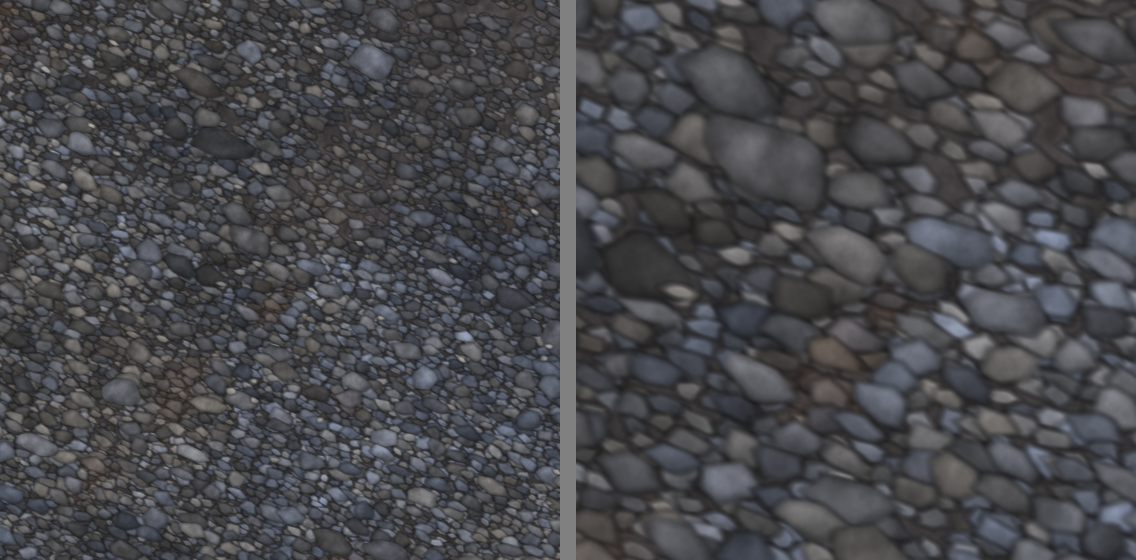
Left: the whole. Right: its middle third, enlarged.
Write a WebGL 2 fragment shader that draws this texture.

```glsl
#version 300 es
precision highp float;

#define TILT 0.42        // downhill slant of the stones, radians
#define STRETCH 1.6      // length of a stone over its height
#define SOFTNESS 0.0036  // width of a stone edge
#define SHADOW 0.0055    // reach of the contact shadow
#define TONE 0.335       // mean stone brightness
#define TONE_RANGE 0.20  // brightness spread between stones
#define WARM vec3(1.04, 1.00, 0.96)
#define COOL vec3(0.92, 0.99, 1.15)
#define SOIL vec3(0.235, 0.222, 0.225)
#define RUST vec3(0.31, 0.24, 0.20)
#define PALE vec3(0.60, 0.58, 0.57)

uniform vec2 u_resolution;
out vec4 fragColor;

const float TAU = 6.28319;
const int SIDES = 6;

vec4 hash4(vec2 p) {
  vec4 q = fract(p.xyxy * vec4(0.1031, 0.1030, 0.0973, 0.1099));
  q += dot(q, q.wzxy + 33.33);
  return fract((q.xxyz + q.yzzw) * q.zywx);
}

float noise(vec2 p) {
  vec2 i = floor(p), f = fract(p);
  f = f * f * (3.0 - 2.0 * f);
  float low = mix(hash4(i).x, hash4(i + vec2(1, 0)).x, f.x);
  float high = mix(hash4(i + vec2(0, 1)).x, hash4(i + vec2(1, 1)).x, f.x);
  return mix(low, high, f.y);
}

float fbm(vec2 p) {
  float sum = 0.0, gain = 0.533;
  for (int i = 0; i < 4; i++) {
    sum += gain * noise(p);
    p = mat2(1.6, 1.2, -1.2, 1.6) * p + 17.3;
    gain *= 0.5;
  }
  return sum;
}

mat2 slope() {
  float c = cos(TILT), s = sin(TILT);
  return mat2(c, s, -s, c);
}

// Bare-earth amount, strongest toward the upper right
float earth(vec2 p) {
  return smoothstep(0.60, 0.92, fbm(p * 3.2 + 41.0) + 0.24 * p.x * p.y);
}

float rust(vec2 p) {
  return smoothstep(0.64, 0.80, fbm(p * 6.5 + 83.0));
}

// Irregular polygon with slightly worn corners; negative inside
float stoneDistance(vec2 q, float radius, vec4 rnd) {
  float sum = 0.0;
  for (int i = 0; i < SIDES; i++) {
    float k = float(i);
    float wobble = fract(rnd.x * 7.31 + k * 0.618);
    float reach = radius * (0.70 + 0.38 * fract(rnd.y * 11.7 + k * 0.383));
    float angle = (k + 0.6 * wobble) * TAU / float(SIDES) + rnd.z * TAU;
    sum += exp(26.0 * (dot(q, vec2(cos(angle), sin(angle))) - reach));
  }
  return log(sum) / 26.0;
}

// Paints one size of stone over the colour, upper rows first
void scatter(inout vec3 color, vec2 p, float scale, float cover, float size, float pale, float seed) {
  vec2 g = slope() * p * vec2(1.0, STRETCH) * scale + seed;
  vec2 cell = floor(g);
  vec2 up = vec2(-sin(TILT), cos(TILT));
  float grain = fbm(p * 55.0 + seed) - 0.5;
  for (int y = 1; y >= -1; y--) {
    for (int x = -1; x <= 1; x++) {
      vec2 id = cell + vec2(x, y);
      vec4 place = hash4(id + seed), look = hash4(id + seed + 57.0);
      vec2 center = id + 0.5 + 0.6 * (place.xy - 0.5);
      vec2 home = transpose(slope()) * ((center - seed) / scale / vec2(1.0, STRETCH));
      float bare = earth(home);
      if (place.z > cover * (1.0 - 0.45 * bare) * (1.2 - 0.4 * home.y)) continue;

      vec2 q = (g - center) * vec2(1.0, mix(0.9, 1.3, look.y));
      float radius = size * mix(0.75, 1.15, place.w);
      float d = stoneDistance(q, radius, look);
      float body = smoothstep(SOFTNESS, -SOFTNESS, d / scale);
      color *= mix(0.70, 1.0, smoothstep(-0.001, SHADOW, d / scale));

      // Facing light, one broken facet, worn surface and darker rim
      float light = 1.0 + 0.14 * clamp(dot(q, up) / radius, -1.0, 1.0);
      float turn = TAU * look.w;
      float facet = dot(q, vec2(cos(turn), sin(turn))) / radius - 0.3 * (look.x - 0.5);
      light += 0.14 * (look.z - 0.5) * smoothstep(-0.2, 0.2, facet);
      light *= 1.0 + 0.65 * grain;
      light *= mix(0.80, 1.03, smoothstep(0.0, 0.4 * radius, -d));

      // Stone colour, drifting slowly over the ground
      float drift = fbm(home * 4.0 + 7.0) - 0.5;
      float blue = clamp(0.53 + 0.9 * (look.w - 0.5) + 1.1 * drift - 0.5 * bare, 0.0, 1.0);
      float tone = TONE + TONE_RANGE * (fract(look.x + look.y) - 0.5);
      tone *= 1.0 + 0.5 * (fbm(home * 5.0 + 29.0) - 0.5);
      vec3 stone = mix(WARM, COOL, blue) * tone;
      stone = mix(stone, SOIL * 1.25, 0.4 * bare);
      stone = mix(stone, RUST, 0.45 * rust(home));
      stone = mix(stone, PALE, pale);
      color = mix(color, stone * light, body);
    }
  }
}

void main() {
  vec2 p = gl_FragCoord.xy / u_resolution.y;

  // Soil with rusty stains
  vec3 color = mix(SOIL, SOIL * 1.2, earth(p));
  color = mix(color, RUST, 0.6 * rust(p));
  color *= 0.7 + 0.6 * fbm(p * 70.0);

  // Grit, gravel, cobbles, boulders, then a few pale pebbles
  scatter(color, p, 52.0, 1.0, 0.62, 0.0, 11.0);
  scatter(color, p, 32.0, 0.66, 0.56, 0.0, 131.0);
  scatter(color, p, 19.0, 0.28, 0.50, 0.0, 251.0);
  scatter(color, p, 10.0, 0.09, 0.46, 0.0, 373.0);
  scatter(color, p, 22.0, 0.025, 0.22, 0.85, 491.0);

  fragColor = vec4(clamp(color, 0.0, 1.0), 1.0);
}
```
